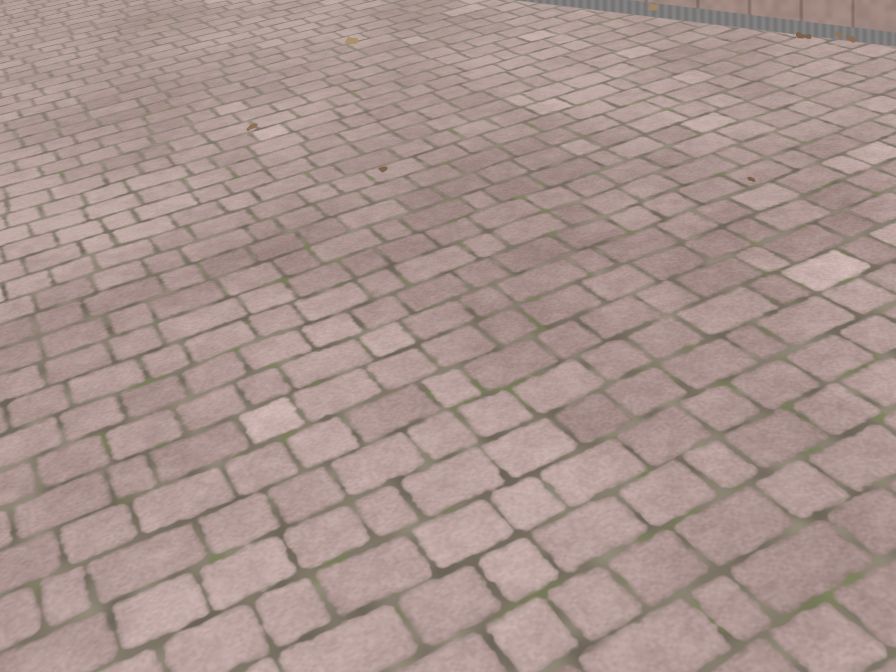
Write a Shadertoy shader that draws this texture.

```glsl
float hash(vec2 p) {
    vec3 h = fract(p.xyx * vec3(0.1031, 0.1030, 0.0973));
    h += dot(h, h.yzx + 33.33);
    return fract((h.x + h.y) * h.z);
}

float noise(vec2 p) {
    vec2 cell = floor(p), f = fract(p);
    f = f * f * (3.0 - 2.0 * f);
    return mix(mix(hash(cell), hash(cell + vec2(1, 0)), f.x),
               mix(hash(cell + vec2(0, 1)), hash(cell + 1.0), f.x), f.y);
}

float fbm(vec2 p) {
    float sum = 0.0, gain = 0.5;
    for (int i = 0; i < 4; i++) {
        sum += gain * noise(p);
        p = p * 2.03 + 7.1;
        gain *= 0.5;
    }
    return sum / 0.9375;
}

float roundedBox(vec2 p, vec2 halfSize, float radius) {
    vec2 q = abs(p) - halfSize + radius;
    return length(max(q, 0.0)) + min(max(q.x, q.y), 0.0) - radius;
}

// Jittered position of the cross joint at the start of brick i
float crossJoint(float i, float row) {
    return i + 0.52 * (hash(vec2(i, row)) - 0.5);
}

vec3 paving(vec2 ground, float pixel, float depth) {
    ground.y += 0.12 * (noise(ground * vec2(0.7, 0.5)) - 0.5);
    float row = floor(ground.y);
    float u = ground.x + 5.0 * hash(vec2(row, 3.0));
    float i = floor(u);
    if (u < crossJoint(i, row)) i -= 1.0;
    else if (u > crossJoint(i + 1.0, row)) i += 1.0;
    float left = crossJoint(i, row), right = crossJoint(i + 1.0, row);

    // Worn stone outline
    vec2 p = vec2(1.35 * (u - 0.5 * (left + right)), fract(ground.y) - 0.5);
    vec2 halfSize = vec2(0.675 * (right - left), 0.5) - 0.042;
    float d = roundedBox(p, halfSize, 0.13);
    d += 0.07 * (noise(ground * 5.0) - 0.5) + 0.04 * (noise(ground * 13.0) - 0.5);
    float blur = 0.02 + 0.75 * pixel;
    float stone = 1.0 - smoothstep(-blur, blur, d);

    // Stone tint, stains and grain
    float tone = hash(vec2(i + 17.0, row));
    float stain = fbm(ground * vec2(0.3, 0.22) + 4.0);
    float grain = fbm(ground * 4.0);
    vec3 brick = mix(vec3(0.60, 0.51, 0.49), vec3(0.765, 0.675, 0.655),
                     clamp(0.38 * tone + 1.2 * stain + 0.55 * grain - 0.46, 0.0, 1.0));
    brick += 0.05 * smoothstep(0.95, 0.98, tone);
    brick += 0.07 * (noise(ground * 22.0) - 0.5) / (1.0 + 12.0 * pixel);
    brick *= 1.0 - 0.09 * smoothstep(-0.1, 0.0, d);

    // Earth and a little moss in the joints
    vec3 joint = mix(vec3(0.42, 0.385, 0.34), vec3(0.58, 0.55, 0.48), noise(ground * 3.0));
    float moss = smoothstep(0.70, 0.92, noise(ground * 2.6 + 30.0));
    joint = mix(joint, vec3(0.47, 0.50, 0.34), 0.7 * moss);

    vec3 color = mix(joint, brick, stone);
    float haze = 1.0 - smoothstep(0.35, 0.85, depth);
    return mix(color, vec3(0.68, 0.62, 0.60), 0.35 * haze);
}

void mainImage(out vec4 fragColor, in vec2 fragCoord) {
    vec2 uv = fragCoord / iResolution.y;
    float texel = 1.0 / iResolution.y;

    // Ground plane under a tilted horizon
    float depth = max(1.33 + 0.13 * uv.x - uv.y, 0.05);
    vec2 ground = vec2(8.85 * (uv.x + 0.2), 4.65 * (4.2 - uv.x)) / depth;
    float pixel = texel * 4.65 * (4.2 - uv.x) / (depth * depth);
    vec3 color = paving(ground, pixel, depth);

    // Drain grating and kerb across the far corner
    float g = uv.y - 1.0 + 0.122 * (uv.x - 0.764);
    float slots = 0.5 + 0.5 * cos(uv.x * 520.0);
    vec3 grating = mix(vec3(0.46, 0.45, 0.45), vec3(0.52, 0.51, 0.51), slots);
    color = mix(color, grating, smoothstep(-texel, texel, g));
    float seam = abs(fract(uv.x * 13.0) - 0.5) / 13.0;
    vec3 kerb = mix(vec3(0.52, 0.44, 0.41), vec3(0.62, 0.53, 0.50),
                    smoothstep(0.001, 0.001 + 2.0 * texel, seam));
    kerb *= 0.95 + 0.1 * noise(uv * 90.0);
    color = mix(color, kerb, smoothstep(-texel, texel, g - 0.021));

    // Fallen leaves, mostly beside the drain
    for (int i = 0; i < 9; i++) {
        float k = float(i);
        vec2 r = vec2(hash(vec2(k, 51.0)), hash(vec2(k, 83.0)));
        vec2 center = vec2(0.8 + 0.5 * r.x, 0.0);
        center.y = 1.01 - 0.122 * (center.x - 0.764) + 0.025 * (r.y - 0.5);
        if (i > 4) center = vec2(0.25 + 0.95 * r.x, 0.73 + 0.24 * r.y);
        vec2 p = uv - center;
        p.y += (r.x - 0.5) * p.x;
        float d = length(p * vec2(1.0, 1.8)) - 0.006 - 0.004 * r.y;
        d += 0.007 * (noise(uv * 160.0) - 0.5);
        vec3 leaf = mix(vec3(0.47, 0.36, 0.29), vec3(0.70, 0.60, 0.44), r.y);
        color = mix(color, leaf, 1.0 - smoothstep(-texel, texel, d));
    }

    fragColor = vec4(clamp(color, 0.0, 1.0), 1.0);
}
```
